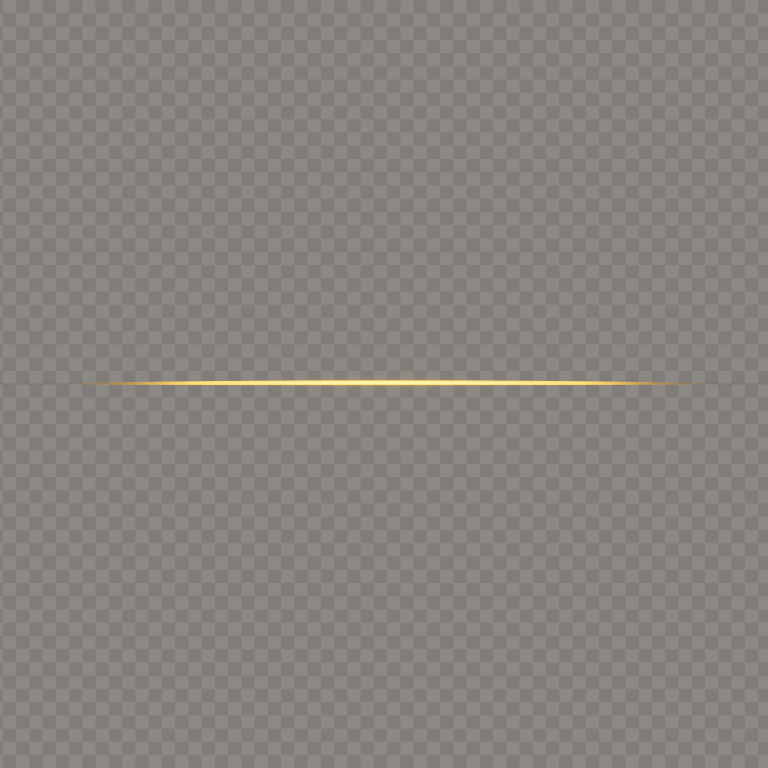
Write a three.js fragment shader that draws this background.

```glsl
// A thin golden streak of light across a muted grey checkerboard.
// The board is a product of two sharpened sine waves; the streak is a
// tapered, slightly bowed band with a pale core and a faint warm glow.

varying vec2 vUv;

const float PI = 3.14159;

// Soft-edged checker, 1 on light squares and 0 on dark ones.
float checker(vec2 p) {
  vec2 wave = clamp(sin(PI * p) * 8.0, -1.0, 1.0);
  return 0.5 + 0.5 * wave.x * wave.y;
}

// Soft-edged horizontal band of the given half height.
float band(float dist, float halfHeight) {
  return 1.0 - smoothstep(halfHeight - 0.0009, halfHeight + 0.0009, dist);
}

void main() {
  // Checkerboard, counted from the upper left
  vec2 cell = vec2(vUv.x - 0.0038, 1.0 - vUv.y) / 0.01725;
  vec3 color = mix(vec3(0.498, 0.487, 0.476), vec3(0.549, 0.532, 0.519), checker(cell));

  // Position along the streak (0 at its middle, 1 at its tips) and across it
  float along = abs(vUv.x - 0.507) / 0.45;
  float taper = max(1.0 - along * along, 0.0);
  float across = abs(vUv.y - 0.5 - 0.0017 * taper);

  // Hairline that runs on past the tips
  color = mix(color, vec3(0.43, 0.40, 0.36), 0.5 * band(across, 0.0006));

  // Warm glow near the middle
  float glow = exp(-across / 0.0045) * exp(-pow(along / 0.26, 2.0));
  color = mix(color, vec3(0.88, 0.66, 0.34), 0.5 * glow);

  // Golden body, turning to amber and fading at the tips
  vec3 gold = mix(vec3(1.0, 0.87, 0.43), vec3(0.80, 0.55, 0.20), smoothstep(0.5, 0.9, along));
  float fade = 1.0 - smoothstep(0.6, 1.0, along);
  color = mix(color, gold, fade * band(across, 0.0007 + 0.0025 * taper));

  // Pale core, strongest in the middle
  float core = band(across, 0.0018 * taper) * (1.0 - smoothstep(0.1, 0.75, along));
  color = mix(color, vec3(1.0, 0.97, 0.72), 0.85 * core);

  gl_FragColor = vec4(color, 1.0);
}
```
